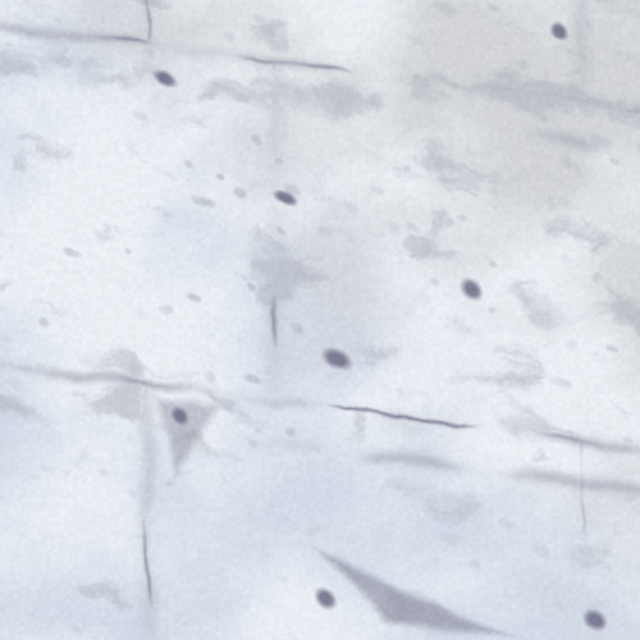
This texture is drawn by a WebGL 1 fragment shader. Its source:

```glsl
precision highp float;
// Weathered whitewashed stone wall: sloping joints, grey stains, pits and chipped plaster.
uniform vec2 u_resolution;

#define WHITEWASH vec3(0.918, 0.936, 0.957)
#define COOL_FILM vec3(0.825, 0.857, 0.910)
#define WARM_FILM vec3(0.825, 0.833, 0.842)
#define STAIN vec3(0.690, 0.710, 0.755)
#define PIT vec3(0.430, 0.420, 0.520)
#define SLOPE 0.13
#define COURSE 0.53
#define BLOCK 0.68
#define JOINT_Y 0.43
#define GRAIN 0.035

vec2 hash2(vec2 p) {
  vec3 q = fract(vec3(p.xyx) * vec3(0.1031, 0.1030, 0.0973));
  q += dot(q, q.yzx + 33.33);
  return fract((q.xx + q.yz) * q.zy);
}

float corner(vec2 cell, vec2 offset, vec2 f) {
  return dot(hash2(cell + offset) * 2.0 - 1.0, f - offset);
}

float gradientNoise(vec2 p) {
  vec2 i = floor(p), f = fract(p);
  vec2 u = f * f * f * (f * (f * 6.0 - 15.0) + 10.0);
  return mix(mix(corner(i, vec2(0, 0), f), corner(i, vec2(1, 0), f), u.x),
             mix(corner(i, vec2(0, 1), f), corner(i, vec2(1, 1), f), u.x), u.y);
}

float fbm(vec2 p) {
  float sum = 0.0, amp = 1.0;
  for (int i = 0; i < 5; i++) {
    sum += amp * gradientNoise(p);
    p = mat2(1.6, 1.2, -1.2, 1.6) * p + 17.3;
    amp *= 0.5;
  }
  return sum;
}

// Scattered, slightly tilted oval marks; size is in cells.
float marks(vec2 p, float cells, float share, float size) {
  vec2 g = p * cells, id = floor(g);
  float m = 0.0;
  for (int y = -1; y <= 1; y++) {
    for (int x = -1; x <= 1; x++) {
      vec2 c = id + vec2(x, y);
      vec2 place = hash2(c + 11.0), kind = hash2(c + 71.0);
      vec2 d = g - c - 0.15 - 0.7 * place;
      d.y += 0.3 * d.x;
      d.x *= mix(0.45, 1.0, kind.y);
      float r = size * mix(0.55, 1.1, place.x);
      m = max(m, step(kind.x, share) * (1.0 - smoothstep(0.3 * r, r, length(d))));
    }
  }
  return m;
}

// Signed distance to the inner side of edge a-b (positive inside).
float edge(vec2 p, vec2 a, vec2 b) {
  vec2 e = normalize(b - a);
  return e.x * (p.y - a.y) - e.y * (p.x - a.x);
}

// Soft triangular chip, corners counter-clockwise.
float chip(vec2 p, vec2 a, vec2 b, vec2 c) {
  float d = min(edge(p, a, b), min(edge(p, b, c), edge(p, c, a)));
  return smoothstep(-0.004, 0.016, d);
}

float band(float d, float width) {
  return exp(-d * d / (width * width));
}

void main() {
  vec2 p = gl_FragCoord.xy / u_resolution.y;
  vec2 warp = vec2(fbm(p * 9.0 + 3.0), fbm(p * 9.0 + 40.0));
  vec2 w = p + 0.012 * warp;

  // Staggered courses of sloping blocks.
  float level = (w.y + SLOPE * w.x - JOINT_Y) / COURSE;
  float shift = mix(0.23, 0.43, mod(floor(level) + 1.0, 2.0));
  float dy = (fract(level + 0.5) - 0.5) * COURSE;
  float dx = (fract((w.x - shift) / BLOCK + 0.5) - 0.5) * BLOCK;

  // Thin film over the whitewash: cool low down, warm at upper right.
  float low = smoothstep(0.45, 0.15, p.y);
  float right = smoothstep(0.55, 0.85, p.x) * smoothstep(0.35, 0.55, p.y);
  float cloud = fbm(p * vec2(3.0, 4.0) + 8.0);
  float film = smoothstep(-0.35, 0.5, cloud + 0.22 * low + 0.25 * right - 0.02);
  float warmth = smoothstep(0.85, 1.45, p.x + p.y + 0.15 * cloud);
  vec3 color = mix(WHITEWASH, mix(COOL_FILM, WARM_FILM, warmth), film);

  // Streaky stains, denser around the joints.
  vec2 streak = vec2(p.x, p.y + SLOPE * p.x) * vec2(8.0, 15.0);
  float nearJoint = max(band(dy + 0.03, 0.055), 0.8 * band(dx, 0.035));
  float patches = fbm(streak + warp * 0.5) + 0.25 * nearJoint + 0.12 * right - 0.12 * low;
  float stain = 0.6 * smoothstep(0.18, 0.65, patches);
  float flecks = marks(w, 21.0, 0.28, 0.28) * smoothstep(-0.2, 0.3, gradientNoise(p * 4.0 + 5.0));
  stain = max(stain, 0.6 * flecks * (1.0 - 0.6 * low));

  // Broken joint lines and the soft ridge beneath them.
  float gaps = smoothstep(-0.15, 0.3, gradientNoise(p * 6.0 + 21.0));
  float ridge = band(dy + 0.065, 0.011) * smoothstep(0.3, 0.65, p.x);
  stain = max(stain, 0.75 * gaps * max(band(dy, 0.009), ridge));
  stain = max(stain, 0.45 * band(dx, 0.014) * smoothstep(-0.3, 0.3, gradientNoise(p * 5.0)));
  color = mix(color, STAIN, stain);

  // Chipped plaster showing darker stone.
  vec2 rough = p + 0.016 * warp;
  float chips = chip(rough, vec2(0.49, 0.15), vec2(0.60, 0.02), vec2(0.82, 0.0));
  chips = max(chips, 0.7 * chip(rough, vec2(0.24, 0.38), vec2(0.275, 0.25), vec2(0.35, 0.37)));
  color = mix(color, mix(STAIN, PIT, 0.35), chips * (0.75 + 0.25 * warp.x));

  // Dark cracks and pits.
  float crackMask = smoothstep(0.12, 0.4, gradientNoise(p * 7.0 + 60.0));
  float crack = max(band(dy, 0.0035), 0.8 * band(dx, 0.0035)) * crackMask;
  float pits = marks(p + 0.006 * warp, 5.0, 0.3, 0.11);
  color = mix(color, PIT, max(0.65 * crack, 0.85 * pits));

  // Fine plaster grain.
  color += GRAIN * (gradientNoise(p * 140.0) + 0.6 * gradientNoise(p * 65.0 + 9.0));
  gl_FragColor = vec4(clamp(color, 0.0, 1.0), 1.0);
}
```
